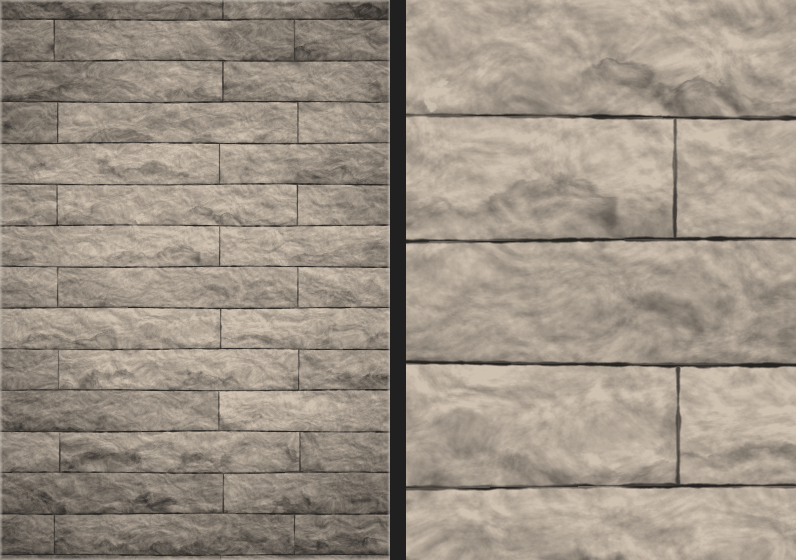
Left: the whole. Right: its middle third, enlarged.
A WebGL 1 fragment shader for this texture:

```glsl
precision highp float;
// A wall of long split-face stone bricks in staggered courses, sepia and vignetted.
// Bricks come from a row/column grid; their faces from soft ragged ledges, cellular
// facets and a rough noise height field lit from above.

uniform vec2 u_resolution;

// Layout: lengths are fractions of the canvas width
const float ASPECT = 1.438;        // canvas height over width
const float ROWS = 13.6;           // courses down the canvas
const float TOP_CUT = 0.478;       // visible part of the first course
const float BRICK_LENGTH = 0.616;
const float EVEN_JOINT = 0.144;    // joint position in even courses
const float ODD_JOINT = 0.566;     // joint position in odd courses
const float JOINT_JITTER = 0.016;
const float JOINT_HALF = 0.0016;
const float JOINT_SOFT = 0.0011;
const float JOINT_RAGGED = 0.0016;

// Surface strengths
const float BASE_TONE = 0.91;
const float LEDGE_DEPTH = 0.33;
const float RELIEF = 0.62;
const float ROUGHNESS = 0.62;      // gain from one noise octave to the next
const float FACET_TILT = 0.15;
const float GRAIN = 0.16;
const float STAIN = 0.36;
const float BRICK_VARIATION = 0.10;
const vec2 VIGNETTE = vec2(0.8, 1.4);
const float FRAME_WIDTH = 0.009;

// Colours
const vec3 JOINT_COLOR = vec3(0.15, 0.14, 0.13);
const vec3 STONE_COLOR = vec3(0.80, 0.745, 0.68);
const vec3 FLECK_COLOR = vec3(0.83, 0.79, 0.72);
const vec3 FRAME_COLOR = vec3(0.82, 0.79, 0.75);

float hash(vec2 p) {
  return fract(sin(dot(p, vec2(127.1, 311.7))) * 43758.5);
}

float noise(vec2 p) {
  vec2 i = floor(p), f = fract(p);
  f = f * f * (3.0 - 2.0 * f);
  return mix(mix(hash(i), hash(i + vec2(1, 0)), f.x),
             mix(hash(i + vec2(0, 1)), hash(i + vec2(1, 1)), f.x), f.y);
}

// Layered noise centred on 0.5
float fbm(vec2 p, float gain) {
  float sum = 0.5, amp = 0.52;
  for (int i = 0; i < 5; i++) {
    sum += amp * (noise(p) - 0.5);
    p = mat2(1.6, 1.2, -1.2, 1.6) * p + 7.3;
    amp *= gain;
  }
  return sum;
}

// Nearest cell: x = tilt of its facet, fading to its border, y = distance, z = random value
vec3 cells(vec2 p) {
  vec2 base = floor(p);
  vec3 best = vec3(0.0, 9.0, 0.0);
  float second = 9.0;
  for (int y = -1; y <= 1; y++) {
    for (int x = -1; x <= 1; x++) {
      vec2 id = base + vec2(x, y);
      vec2 d = p - id - vec2(hash(id), hash(id + 41.0));
      float r = hash(id + 83.0), far = length(d);
      second = min(second, max(far, best.y));
      if (far < best.y) best = vec3(dot(d, vec2(r - 0.5, 0.8)), far, r);
    }
  }
  best.x *= smoothstep(0.0, 0.2, second - best.y);
  return best;
}

// Soft shadow under a ragged break; f runs 0 at the top to 1 at the bottom
float ledge(float x, float f, float middle, float seed) {
  float line = middle + 1.1 * (fbm(vec2(x * 10.0, f * 1.4 + seed), 0.55) - 0.5);
  float below = f - line;
  float strength = smoothstep(0.2, 0.75, noise(vec2(x * 9.0, f + seed + 5.0)));
  return strength * smoothstep(-0.08, 0.06, below) * exp(-max(below, 0.0) / 0.16);
}

void main() {
  vec2 uv = gl_FragCoord.xy / u_resolution;
  vec2 p = vec2(uv.x, uv.y * ASPECT);
  float soft = max(JOINT_SOFT, 0.7 / u_resolution.x);

  // Brick grid
  float v = (1.0 - uv.y) * ROWS - TOP_CUT + 0.012 * sin(uv.x * 9.0 + uv.y * 40.0);
  float row = floor(v), f = fract(v);
  float start = mix(EVEN_JOINT, ODD_JOINT, mod(row, 2.0));
  start += JOINT_JITTER * (hash(vec2(row, 3.0)) - 0.4);
  float u = (uv.x - start) / BRICK_LENGTH;
  vec2 id = vec2(floor(u), row);
  float seed = 37.0 * hash(id + 11.0);

  // Joints with soft uneven edges, fading along their length
  float rowHeight = ASPECT / ROWS;
  vec2 edge = vec2(min(fract(u), 1.0 - fract(u)) * BRICK_LENGTH,
                   min(f, 1.0 - f) * rowHeight);
  edge += JOINT_RAGGED * (fbm(p * 70.0, 0.5) - 0.5) * 2.0;
  vec2 line = 1.0 - smoothstep(JOINT_HALF - soft, JOINT_HALF + soft, edge);
  float dirt = smoothstep(0.1, 0.7, noise(p * 22.0 + row));
  float joint = max(line.y, 0.8 * line.x) * mix(0.55, 1.0, dirt);

  // Stone face, rough at every scale
  vec2 q = p * vec2(24.0, 36.0) + seed;
  vec2 warp = vec2(noise(q * 0.8), noise(q * 0.8 + 19.0));
  vec2 rough = q + 0.9 * warp;
  float height = fbm(rough, ROUGHNESS);
  float relief = height - fbm(rough + vec2(0.09, 0.22), ROUGHNESS);
  float facet = cells(p * vec2(14.0, 24.0) + seed + 0.8 * warp + 0.25 * height).x;
  float breaks = 0.0;
  for (int i = 0; i < 2; i++) {
    float n = float(i);
    float middle = 0.5 + 0.27 * n + 0.2 * (hash(id + n) - 0.5);
    float ragged = f + 0.3 * (height - 0.5);
    breaks += ledge(p.x, ragged, middle, seed + 13.0 * n) * (0.55 + 0.45 * n);
  }
  float tone = BASE_TONE + RELIEF * relief + FACET_TILT * facet;
  tone -= LEDGE_DEPTH * breaks * (0.6 + 0.8 * height);
  tone += GRAIN * (fbm(p * mat2(150.0, 70.0, -50.0, 170.0), ROUGHNESS) - 0.5);
  tone += STAIN * (fbm(p * vec2(5.0, 9.0) + seed, 0.5) - 0.5);
  tone += BRICK_VARIATION * (hash(id + 29.0) - 0.5);

  // Lit upper rim, shaded lower rim, darker canvas borders
  tone += 0.05 * exp(-f * rowHeight / 0.006);
  tone -= 0.20 * exp(-(1.0 - f) * rowHeight / 0.007);
  vec2 c = uv - vec2(0.53, 0.52);
  tone -= dot(VIGNETTE, c * c);

  // Composition: stone, pale flecks, joints, faded border
  vec3 color = mix(JOINT_COLOR, STONE_COLOR, clamp(tone, 0.08, 1.02));
  vec3 chip = cells(p * vec2(11.0, 8.0) + 0.4 * height);
  float fleck = step(0.985, chip.z) * (1.0 - smoothstep(0.04, 0.08, chip.y));
  color = mix(color, FLECK_COLOR, 0.7 * fleck);
  color = mix(color, JOINT_COLOR, joint);
  vec2 border = min(uv, 1.0 - uv) * vec2(1.0, ASPECT);
  float frame = 1.0 - smoothstep(0.0, FRAME_WIDTH, min(border.x, border.y));
  gl_FragColor = vec4(mix(color, FRAME_COLOR, 0.5 * frame), 1.0);
}
```
